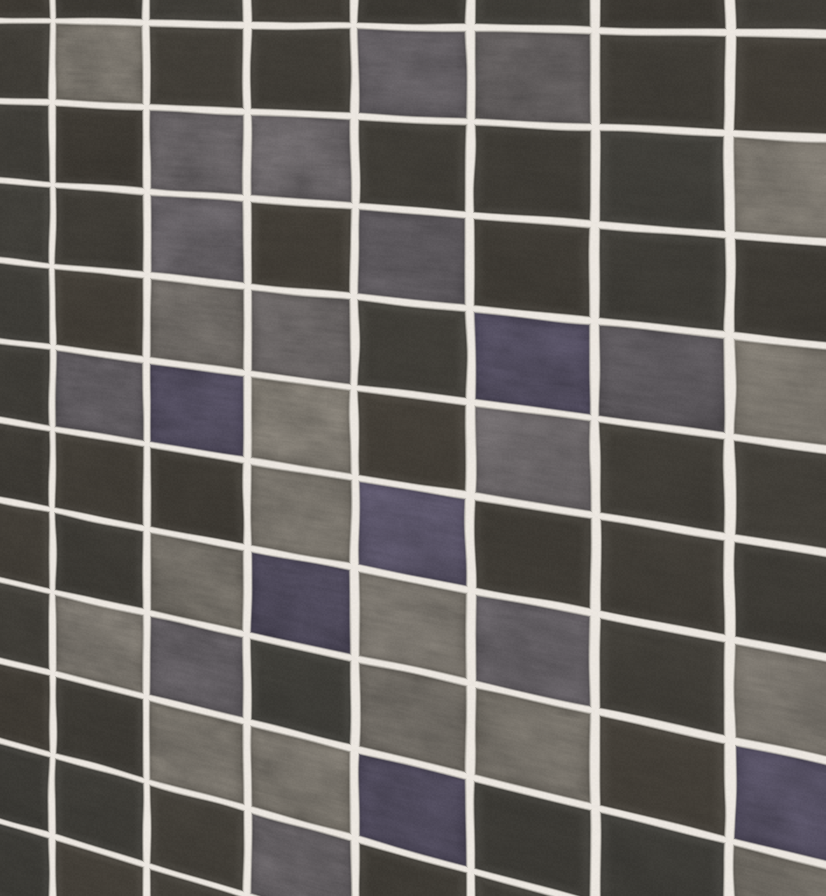
This texture is drawn by a WebGL 1 fragment shader. Its source:

```glsl
precision highp float;
// Wall of dark and grey glazed tiles with pale grout, seen in perspective.

uniform vec2 u_resolution;

#define ORIGIN vec2(0.0586, 0.0238)   // first grout crossing, from the top left
#define PITCH vec2(0.0997, 0.0910)    // tile size at that crossing
#define PERSPECTIVE 0.0322            // growth per column to the right
#define ROW_TILT 0.0009               // drop of the rows per column
#define JOINT vec2(0.041, 0.042)      // half grout width, in tiles
#define WOBBLE 0.022                  // hand-laid unevenness, in tiles
#define BASE_CHANCE 0.18              // chance of a light tile outside clusters
#define DARK_TILE vec3(0.243, 0.232, 0.210)
#define TAUPE_TILE vec3(0.465, 0.446, 0.415)
#define VIOLET_TILE vec3(0.385, 0.368, 0.385)
#define GROUT_LIGHT vec3(0.925, 0.905, 0.880)
#define GROUT_SHADE vec3(0.730, 0.715, 0.685)

float hash(vec2 p) {
  vec3 q = fract((p.xyx + 37.0) * vec3(0.1031, 0.1030, 0.0973));
  q += dot(q, q.yzx + 33.33);
  return fract((q.x + q.y) * q.z);
}

float noise(vec2 p) {
  vec2 i = floor(p), f = fract(p);
  f = f * f * (3.0 - 2.0 * f);
  return mix(mix(hash(i), hash(i + vec2(1.0, 0.0)), f.x),
             mix(hash(i + vec2(0.0, 1.0)), hash(i + vec2(1.0, 1.0)), f.x), f.y);
}

float fbm(vec2 p) {
  float sum = 0.0, gain = 0.5;
  for (int k = 0; k < 4; k++) {
    sum += gain * noise(p);
    p = p * 2.07 + 11.3;
    gain *= 0.5;
  }
  return sum / 0.9375;
}

// Soft elliptical cluster in tile coordinates
float cluster(vec2 id, vec2 centre, vec2 radius) {
  vec2 d = (id - centre) / radius;
  return exp(-dot(d, d) * 0.6);
}

// Glaze colour of one tile, with mottling and brushed streaks
vec3 tileColour(vec2 id, vec2 uv) {
  float chance = BASE_CHANCE
    + 0.70 * cluster(id, vec2(2.0, 1.0), vec2(1.3, 1.5))
    + 0.75 * cluster(id, vec2(6.0, 6.0), vec2(0.5, 3.0))
    + 0.55 * cluster(id, vec2(2.0, 7.0), vec2(2.2, 1.4));
  float isLight = step(hash(id), chance);
  float tint = hash(id + 71.0);
  float tone = hash(id + 143.0) - 0.5;

  vec3 light = mix(VIOLET_TILE, TAUPE_TILE, smoothstep(0.25, 0.65, tint));
  light = mix(light, vec3(0.325, 0.305, 0.375), step(tint, 0.07));
  vec3 dark = DARK_TILE + vec3(0.012, 0.0, -0.008) * (tint - 0.5);
  vec3 colour = mix(dark, light, isLight) * (1.0 + tone * mix(0.09, 0.15, isLight));

  vec2 seed = id * 19.7;
  float mottle = fbm(uv * 3.0 + seed) - 0.5;
  float streak = fbm(uv * vec2(4.0, 22.0) + seed) - 0.5;
  colour *= 1.0 + mix(0.10, 0.28, isLight) * mottle + mix(0.06, 0.12, isLight) * streak;

  // Glaze thins at the rim and catches a little light from above
  vec2 rim = min(uv, 1.0 - uv);
  float edge = 1.0 - smoothstep(0.05, 0.15, min(rim.x, rim.y));
  colour += mix(0.035, -0.025, isLight) * edge;
  return colour * (1.03 - 0.06 * uv.y);
}

void main() {
  vec2 p = gl_FragCoord.xy / u_resolution.y;
  p.y = 1.0 - p.y;

  // Undo the perspective: columns first, then rows
  float column = (p.x - ORIGIN.x) / (PITCH.x + PERSPECTIVE * p.x);
  float depth = 1.0 - PERSPECTIVE * column;
  float row = (p.y * depth - ORIGIN.y - ROW_TILT * column) / PITCH.y;
  vec2 cell = vec2(column, row);
  vec2 cellSize = vec2(PITCH.x + PERSPECTIVE * p.x, PITCH.y) / depth;
  cell += WOBBLE * (vec2(noise(cell * 1.7), noise(cell * 1.7 + 53.0)) - 0.5);

  // Distance to the grout edge in canvas units, negative inside the joint
  vec2 offset = cell - floor(cell + 0.5);
  vec2 halfWidth = JOINT * (0.85 + 0.30 * noise(cell * 2.3 + 9.0));
  vec2 gap = (abs(offset) - halfWidth) * cellSize;
  float joint = min(gap.x, gap.y);
  float soft = max(0.0013, 0.8 / u_resolution.y);

  vec3 tile = tileColour(floor(cell), fract(cell));
  tile *= 1.0 - 0.10 * (1.0 - smoothstep(0.0, 0.004, joint));

  // Rounded grout, shaded on its left and lower sides
  float core = smoothstep(0.0, 0.0028, -joint);
  float side = gap.x < gap.y ? -offset.x / halfWidth.x : offset.y / halfWidth.y;
  float shade = 0.30 * smoothstep(0.0, 1.0, side) + 0.30 * (fbm(cell * 5.0) - 0.3);
  vec3 grout = mix(GROUT_SHADE, GROUT_LIGHT, clamp(core + 0.25 - shade, 0.0, 1.0));

  vec3 colour = mix(grout, tile, smoothstep(-soft, soft, joint));
  colour += 0.015 * (hash(floor(p * 512.0)) - 0.5);
  gl_FragColor = vec4(colour, 1.0);
}
```
